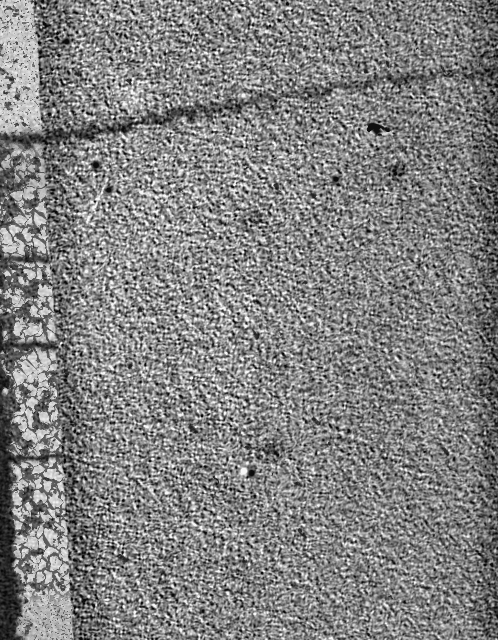
This texture is drawn by a WebGL 1 fragment shader. Its source:

```glsl
precision highp float;
// Weathered asphalt in grey: embossed grain under soft shading, a slanting
// crack, and a worn, crackled paint stripe along the left side.
// Grain is lit value noise; crackle is the border distance of jittered cells.
uniform vec2 u_resolution;

float hash(vec2 p) {
  return fract(sin(dot(p, vec2(127.1, 311.7))) * 43758.5);
}

float noise(vec2 p) {
  vec2 i = floor(p), f = fract(p);
  f = f * f * (3.0 - 2.0 * f);
  return mix(mix(hash(i), hash(i + vec2(1, 0)), f.x),
             mix(hash(i + vec2(0, 1)), hash(i + vec2(1, 1)), f.x), f.y);
}

float fbm(vec2 p) {
  float sum = 0.0, amp = 0.53;
  for (int i = 0; i < 4; i++) {
    sum += amp * noise(p);
    p = mat2(1.6, 1.2, -1.2, 1.6) * p + 17.3;
    amp *= 0.5;
  }
  return sum;
}

// Gap between the two nearest jittered cell centres: zero on cell borders.
float crackle(vec2 p) {
  vec2 cell = floor(p);
  float near = 9.0, next = 9.0;
  for (int j = -1; j <= 1; j++) {
    for (int i = -1; i <= 1; i++) {
      vec2 c = cell + vec2(i, j);
      float d = length(c + 0.15 + 0.7 * vec2(hash(c), hash(c + 41.7)) - p);
      next = min(next, max(near, d));
      near = min(near, d);
    }
  }
  return next - near;
}

// Round spot of radius r with a soft rim.
float blot(vec2 p, vec2 c, float r) {
  vec2 d = (p - c) / r;
  return exp(-dot(d, d));
}

// Soft line around signed distance d.
float band(float d, float w) {
  return exp(-d * d / (w * w));
}

float segment(vec2 p, vec2 a, vec2 b) {
  vec2 d = b - a;
  return length(p - a - d * clamp(dot(p - a, d) / dot(d, d), 0.0, 1.0));
}

// Sparse dark grit: one possible speck in each grid cell.
float grit(vec2 p) {
  vec2 cell = floor(p), f = fract(p);
  vec2 c = 0.2 + 0.6 * vec2(hash(cell + 3.1), hash(cell + 8.4));
  float r = 0.05 + 0.05 * hash(cell + 5.7);
  return step(0.86, hash(cell)) * (1.0 - smoothstep(r * 0.5, r * 1.4, length(f - c)));
}

void main() {
  // Height is one unit; y runs downward from the top.
  vec2 p = vec2(gl_FragCoord.x, u_resolution.y - gl_FragCoord.y) / u_resolution.y;
  float rough = fbm(p * 70.0) - 0.5;

  // Embossed grain on two turned, slightly bent lattices.
  vec2 bend = p + 0.004 * vec2(noise(p * 55.0), noise(p * 55.0 + 31.0));
  vec2 g = mat2(0.8, 0.6, -0.6, 0.8) * bend;
  vec2 h = mat2(0.94, -0.34, 0.34, 0.94) * bend;
  float relief = noise(g * 225.0) - noise(g * 225.0 + vec2(0.9, -0.2));
  float small = noise(h * 310.0) - noise(h * 310.0 + vec2(0.8, 0.5));
  float fine = noise(h * 400.0 + 9.0) - 0.5;
  float grain = 0.5 * relief + 0.32 * small + 0.3 * fine + 0.24 * rough;
  float contrast = mix(1.1, 0.88, smoothstep(0.3, 0.75, p.x));

  // Broad shading of the road.
  float edge = 0.053 + 0.062 * p.y;
  float shade = 0.53 + 0.07 * (fbm(p * vec2(11.0, 7.0)) - 0.5);
  shade -= 0.16 * (1.0 - smoothstep(0.005, 0.07, p.x - edge));
  shade -= 0.2 * smoothstep(0.72, 0.785, p.x);
  shade -= 0.025 * smoothstep(0.35, 0.65, p.x);
  shade += 0.05 * blot(p, vec2(0.24, 0.42), 0.25);
  shade -= 0.17 * blot(p, vec2(0.39, 0.341), 0.02);
  shade -= 0.17 * blot(p, vec2(0.427, 0.703), 0.018);
  shade -= 0.4 * blot(p, vec2(0.62, 0.27), 0.011);
  shade += 0.2 * blot(p, vec2(0.208, 0.146), 0.022);
  float tone = shade + contrast * grain;
  tone = mix(tone, 0.08, 0.85 * grit(p * 22.0 + 0.5 * rough));

  // Worn stripe with speckled ends and a crackled middle.
  float left = -0.033 + 0.064 * p.y;
  float inStripe = 1.0 - smoothstep(-0.002, 0.002, p.x - edge + 0.008 * rough);
  float dirt = 1.0 - smoothstep(-0.006, 0.008, p.x - left + 0.03 * rough);
  float middle = smoothstep(0.19, 0.27, p.y) * (1.0 - smoothstep(0.9, 0.96, p.y));
  float gap = crackle(p * vec2(54.0, 48.0) + 1.4 * rough);
  float lines = 1.0 - smoothstep(0.05, 0.24, gap - 0.5 * rough);
  float across = (p.x - left) / (edge - left);
  float wear = fbm(p * 72.0 + 5.0) + 0.15 * fine + 0.22 * (0.45 - across);
  wear += 0.1 * blot(p, vec2(0.02, 0.5), 0.045) + 0.06 * blot(p, vec2(0.01, 0.27), 0.04);
  float worn = smoothstep(0.52, 0.62, wear - 0.09 * (1.0 - middle));
  float paint = 0.82 + 0.26 * grain - 0.12 * band(p.y - 0.27, 0.04);
  paint -= 0.08 * smoothstep(0.9, 0.97, p.y);
  paint = mix(paint, 0.2, lines * mix(0.12, 0.75, middle));
  paint = mix(paint, 0.25 + 0.55 * grain, 0.88 * worn);
  paint = mix(paint, 0.25, 0.7 * smoothstep(0.2, 0.34, fine) * (1.0 - middle));
  float wave = p.y + 0.012 * rough;
  float joints = band(wave - 0.405, 0.005) + band(wave - 0.541, 0.007)
               + band(wave - 0.715, 0.004);
  paint = mix(paint, 0.13 + 0.3 * grain, min(joints, 1.0) * 0.9);
  paint = mix(paint, 0.14 + 0.3 * grain, dirt);
  tone = mix(tone, paint, inStripe);

  // Slanting crack, wide and dark at the left, fading to the right.
  float path = 0.219 - 0.18 * max(p.x - 0.07, 0.0) + 0.09 * max(p.x - 0.586, 0.0);
  float fade = smoothstep(0.0, 0.7, p.x);
  float crack = band(p.y - path + 0.03 * rough, mix(0.011, 0.005, fade));
  tone = mix(tone, 0.14 + 0.5 * grain, crack * mix(0.92, 0.6, fade));

  // Loose debris, chips and a pale scratch.
  vec2 d = p - vec2(0.5885, 0.204);
  d.y -= 0.2 * d.x;
  float scrap = 1.0 - smoothstep(-0.002, 0.002, length(d / vec2(2.1, 1.0)) - 0.0095 + 0.012 * rough);
  float glint = smoothstep(0.5, 0.7, noise(g * 170.0)) * smoothstep(0.004, 0.014, abs(d.x) + abs(d.y));
  tone = mix(tone, 0.06 + 0.8 * glint, scrap);
  float chips = blot(p, vec2(0.104, 0.065), 0.005) + blot(p, vec2(0.525, 0.28), 0.005)
              + blot(p, vec2(0.15, 0.258), 0.006) + blot(p, vec2(0.17, 0.297), 0.005)
              + blot(p, vec2(0.393, 0.739), 0.006);
  tone = mix(tone, 0.04, min(chips * 1.5, 1.0));
  tone = mix(tone, 1.0, min(2.0 * blot(p, vec2(0.381, 0.736), 0.005), 1.0));
  tone += 0.28 * band(segment(p, vec2(0.169, 0.28), vec2(0.134, 0.352)), 0.002);

  gl_FragColor = vec4(vec3(clamp(tone, 0.03, 0.97)), 1.0);
}
```
